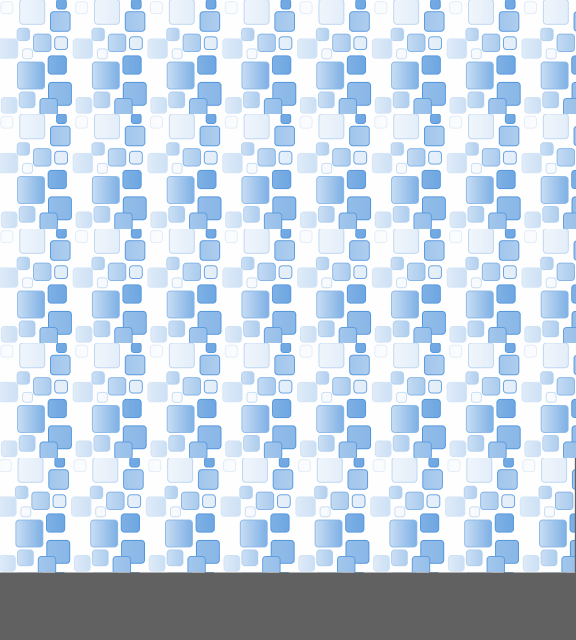
Write a Shadertoy shader that draws this pattern.

```glsl
// Repeating tile of blue rounded squares in five rows above a plain grey band.
#define CANVAS vec2(690.0, 768.0)  // design units across and down
#define TILE vec2(89.6, 137.4)     // size of one repeat
#define ROWS 5.0
#define LAST_ROW_SHIFT 2.0         // bottom row sits slightly to the left
#define LINE_WIDTH 1.1
#define MAX_RADIUS 4.5
#define PAPER vec3(0.995, 0.996, 0.998)
#define BLUE vec3(0.46, 0.67, 0.89)
#define GREY vec3(0.38)

const int COUNT = 15;

// Centre x, centre y (downwards from the tile top) and side length
const vec3 SQUARES[COUNT] = vec3[COUNT](
    vec3( 8.2,   9.2, 15.5), vec3(38.6,  14.2, 31.0), vec3(73.6,   5.0, 12.8),
    vec3(72.2,  25.8, 24.6), vec3(28.0,  41.3, 16.0), vec3(50.6,  51.4, 22.0),
    vec3(73.2,  51.8, 16.4), vec3( 9.7,  58.3, 24.4), vec3(33.0,  64.6, 13.0),
    vec3(37.2,  90.6, 33.4), vec3(68.6,  78.0, 23.0), vec3(71.8, 112.6, 28.6),
    vec3(11.0, 126.4, 20.0), vec3(32.5, 119.8, 20.0), vec3(58.3, 128.6, 22.0));

// Depth of blue at the left side, at the right side and on the outline
const vec3 TONES[COUNT] = vec3[COUNT](
    vec3(0.04, 0.02, 0.22), vec3(0.10, 0.20, 0.50), vec3(1.00, 1.05, 1.25),
    vec3(0.68, 0.58, 1.25), vec3(0.35, 0.58, 0.55), vec3(0.42, 0.62, 0.90),
    vec3(0.17, 0.20, 1.15), vec3(0.22, 0.36, 0.30), vec3(0.04, 0.05, 0.42),
    vec3(0.38, 0.95, 0.85), vec3(0.93, 1.06, 1.25), vec3(0.78, 0.86, 1.30),
    vec3(0.22, 0.38, 0.34), vec3(0.36, 0.60, 0.58), vec3(0.66, 0.76, 1.20));

float roundedSquare(vec2 p, float halfSide, float radius) {
    vec2 q = abs(p) - halfSide + radius;
    return length(max(q, 0.0)) + min(max(q.x, q.y), 0.0) - radius;
}

float coverage(float dist, float pixel) {
    return clamp(0.5 - dist / pixel, 0.0, 1.0);
}

vec3 blueTone(float depth) {
    return mix(PAPER, BLUE, depth);
}

vec3 tilePattern(vec2 p, float pixel) {
    vec3 color = PAPER;
    for (int i = 0; i < COUNT; i++) {
        vec3 square = SQUARES[i];
        vec3 tone = TONES[i];

        // Wrap sideways; rows crop the squares at their top and bottom
        vec2 offset = p - square.xy;
        offset.x -= TILE.x * round(offset.x / TILE.x);
        float radius = min(MAX_RADIUS, 0.3 * square.z);
        float dist = roundedSquare(offset, 0.5 * square.z, radius);

        // Outline first, then the graded face inside it
        float across = clamp(offset.x / square.z + 0.5, 0.0, 1.0);
        color = mix(color, blueTone(tone.z), coverage(dist, pixel));
        color = mix(color, blueTone(mix(tone.x, tone.y, across)),
                    coverage(dist + LINE_WIDTH, pixel));
    }
    return color;
}

void mainImage(out vec4 fragColor, in vec2 fragCoord) {
    vec2 p = fragCoord / iResolution.xy * CANVAS;
    p.y = CANVAS.y - p.y;
    float pixel = CANVAS.y / iResolution.y;

    float row = floor(p.y / TILE.y);
    if (row >= ROWS - 1.0) p.x += LAST_ROW_SHIFT;
    vec3 color = tilePattern(vec2(p.x, p.y - row * TILE.y), pixel);

    // Grey shows below the rows and beside the shifted one
    float outside = max(p.y - ROWS * TILE.y, p.x - CANVAS.x - 0.5 * pixel);
    color = mix(GREY, color, coverage(outside, pixel));
    fragColor = vec4(color, 1.0);
}
```
